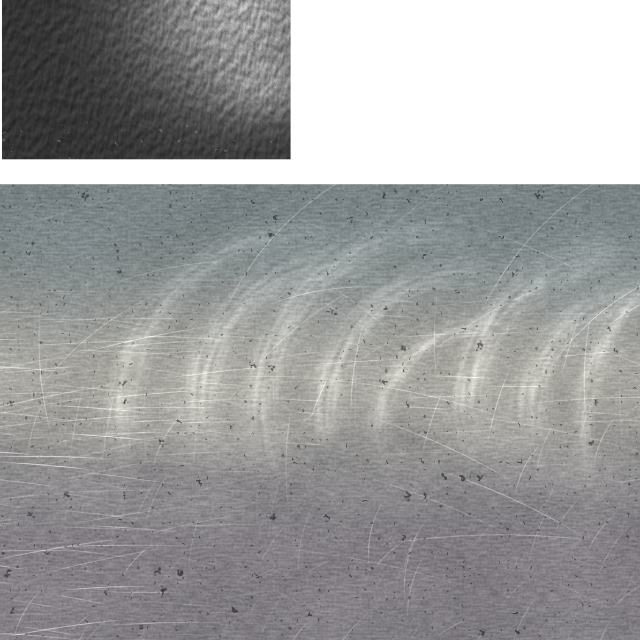
Write a Shadertoy shader that draws this texture.

```glsl
// A sheet of scratched, brushed steel below a small dark embossed panel on white.
// Steel: a vertical tone ramp, soft circular rub marks, hairline scratches and pits.
// Panel: gradient noise lit from the side under a soft highlight.

const vec3 WHITE = vec3(1.0);
const vec3 STEEL_TOP = vec3(0.47, 0.51, 0.52);
const vec3 STEEL_GLOW = vec3(0.65, 0.645, 0.62);
const vec3 STEEL_BASE = vec3(0.50, 0.485, 0.51);
const vec3 SCRATCH_TINT = vec3(1.0, 1.0, 0.97);

vec2 hash2(vec2 p) {
    vec3 q = fract(p.xyx * vec3(0.1031, 0.1030, 0.0973));
    q += dot(q, q.yzx + 33.33);
    return fract((q.xx + q.yz) * q.zy);
}

// Gradient noise, roughly -0.7 to 0.7
float cornerSlope(vec2 cell, vec2 offset) {
    float angle = 6.2832 * hash2(cell).x;
    return dot(vec2(cos(angle), sin(angle)), offset);
}

float gradientNoise(vec2 p) {
    vec2 i = floor(p), f = fract(p);
    vec2 u = f * f * f * (f * (f * 6.0 - 15.0) + 10.0);
    vec2 e = vec2(0.0, 1.0);
    return mix(mix(cornerSlope(i, f), cornerSlope(i + e.yx, f - e.yx), u.x),
               mix(cornerSlope(i + e.xy, f - e.xy), cornerSlope(i + 1.0, f - 1.0), u.x), u.y);
}

float fbm(vec2 p) {
    float sum = 0.0, gain = 0.6;
    for (int i = 0; i < 4; i++) {
        sum += gain * gradientNoise(p);
        p = p * 2.03 + 17.3;
        gain *= 0.55;
    }
    return sum;
}

vec2 rotate(vec2 p, float a) {
    return vec2(cos(a) * p.x + sin(a) * p.y, cos(a) * p.y - sin(a) * p.x);
}

float bell(float x, float centre, float width) {
    float d = (x - centre) / width;
    return exp(-d * d);
}

// One bent hairline per grid cell, in a grid turned to the main direction
float scratches(vec2 p, float angle, vec2 cells, float spread, float bend, float seed) {
    vec2 q = rotate(p, angle) * cells;
    float sum = 0.0;
    for (int y = -1; y <= 1; y++)
    for (int x = -1; x <= 1; x++) {
        vec2 cell = floor(q) + vec2(x, y);
        vec2 place = hash2(cell + seed), kind = hash2(cell + seed + 57.0);
        vec2 d = rotate((q - cell - place) / cells, (kind.x - 0.5) * spread);
        d.y += bend * (kind.y - 0.2) * d.x * d.x;
        float halfLength = mix(0.3, 0.8, kind.x) / cells.x;
        float line = 1.0 - smoothstep(0.0, 0.0017, abs(d.y));
        sum += line * (1.0 - smoothstep(0.3, 1.0, abs(d.x) / halfLength)) * kind.y * kind.y;
    }
    return sum;
}

// Soft streaky arc, strongest on the upper left of its circle
float rubMark(vec2 p, vec2 centre, float radius, float width, float seed) {
    vec2 d = p - centre;
    float r = length(d), a = atan(d.x + d.y, d.y - d.x);
    float span = smoothstep(-1.25, -0.5, a) * (1.0 - smoothstep(0.3, 1.3, a));
    float streak = 0.65 + 0.9 * gradientNoise(vec2(r * 120.0, a * 3.0 + seed))
                 + 0.5 * gradientNoise(vec2(r * 35.0, a * 4.0 - seed));
    return bell(r, radius, width) * span * max(streak, 0.0);
}

// Ragged dark pits, a share of the cells filled
float pits(vec2 p, float cells, float share, float seed) {
    vec2 q = p * cells + 0.3 * vec2(gradientNoise(p * 170.0), gradientNoise(p * 170.0 + 31.0));
    vec2 cell = floor(q), rnd = hash2(cell + seed), size = hash2(cell + seed + 9.0);
    float d = length((fract(q) - mix(vec2(0.3), vec2(0.7), rnd)) * vec2(1.0, 0.6 + size.y));
    return step(size.x, share) * (1.0 - smoothstep(0.04, 0.1 + 0.13 * rnd.y, d));
}

vec3 steel(vec2 p) {
    float cloud = fbm(p * vec2(5.0, 8.0));
    float glow = bell(p.y + 0.05 * cloud, 0.4, 0.15);
    vec3 color = mix(STEEL_BASE, STEEL_TOP, smoothstep(0.15, 0.6, p.y));
    color = mix(color, STEEL_GLOW, glow) + 0.07 * cloud;

    // Rub marks stepping to the right
    float rubs = 0.0;
    for (float i = 0.0; i < 8.0; i++) {
        vec2 rnd = hash2(vec2(i, 4.0));
        float radius = mix(0.15, 0.33, rnd.x);
        vec2 centre = vec2(0.17 + 0.105 * i + 0.04 * rnd.y + radius, 0.32 + 0.05 * rnd.y);
        rubs += rubMark(p, centre, radius, mix(0.013, 0.03, rnd.y), i * 7.0);
    }
    color += rubs * (0.10 + 0.10 * glow) * SCRATCH_TINT;

    // Hairlines: brushed left, level band, rising, falling, upright, short curls
    float left = (1.0 - smoothstep(0.1, 0.5, p.x)) * (1.0 - smoothstep(0.45, 0.6, p.y));
    float upper = smoothstep(0.3, 0.5, p.y);
    float hair = left * scratches(p, -0.08, vec2(6.0, 75.0), 0.25, 0.3, 3.0);
    hair += left * scratches(p, 0.13, vec2(5.0, 45.0), 0.3, 0.4, 71.0);
    hair += 0.6 * glow * scratches(p, 0.02, vec2(7.0, 60.0), 0.2, 0.2, 19.0);
    hair += 0.55 * upper * scratches(p, 0.45, vec2(3.5, 22.0), 0.7, 1.6, 37.0);
    hair += 0.6 * smoothstep(0.3, 0.8, p.x) * scratches(p, -0.3, vec2(3.0, 18.0), 0.7, 0.6, 83.0);
    hair += 0.6 * bell(p.y, 0.38, 0.14) * scratches(p, 1.4, vec2(6.0, 25.0), 0.5, 1.2, 11.0);
    hair += 0.5 * (1.0 - upper) * scratches(p, 0.9, vec2(12.0, 20.0), 1.0, 4.0, 47.0);
    color += 0.27 * min(hair, 1.3) * SCRATCH_TINT;

    // Brushed grain and pits
    float grain = gradientNoise(p * vec2(55.0, 260.0)) + 0.8 * gradientNoise(p * 230.0);
    color += 0.085 * grain;
    float dark = 0.6 * pits(p, 85.0, 0.22, 5.0) + 0.8 * pits(p, 34.0, 0.1, 23.0);
    return color * (1.0 - 0.6 * min(dark, 1.0));
}

vec3 embossedPanel(vec2 p) {
    float highlight = bell(p.x, 0.37, 0.16) * bell(p.y, 0.99, 0.15);
    highlight += 0.4 * bell(p.x, 0.42, 0.08) * bell(p.y, 0.86, 0.05);
    vec2 q = rotate(p, -0.25) * vec2(95.0, 60.0);
    float relief = fbm(q) - fbm(q + vec2(0.35, -0.3));
    float chips = pits(p, 70.0, 0.12, 61.0) * (1.0 - smoothstep(0.78, 0.84, p.y));
    float tone = 0.20 + 0.42 * highlight + relief * (0.10 + 0.25 * highlight) + 0.18 * chips;
    return vec3(tone);
}

// Smooth-edged box mask
float box(vec2 p, vec2 low, vec2 high, float blur) {
    vec2 inside = smoothstep(low - blur, low + blur, p) * (1.0 - smoothstep(high - blur, high + blur, p));
    return inside.x * inside.y;
}

void mainImage(out vec4 fragColor, in vec2 fragCoord) {
    vec2 p = fragCoord / iResolution.xy;
    float blur = 0.5 / iResolution.y;
    vec3 color = mix(WHITE, embossedPanel(p), box(p, vec2(0.003, 0.751), vec2(0.454, 1.1), blur));
    color = mix(color, steel(p), box(p, vec2(-0.1), vec2(1.1, 0.712), blur));
    fragColor = vec4(clamp(color, 0.0, 1.0), 1.0);
}
```
